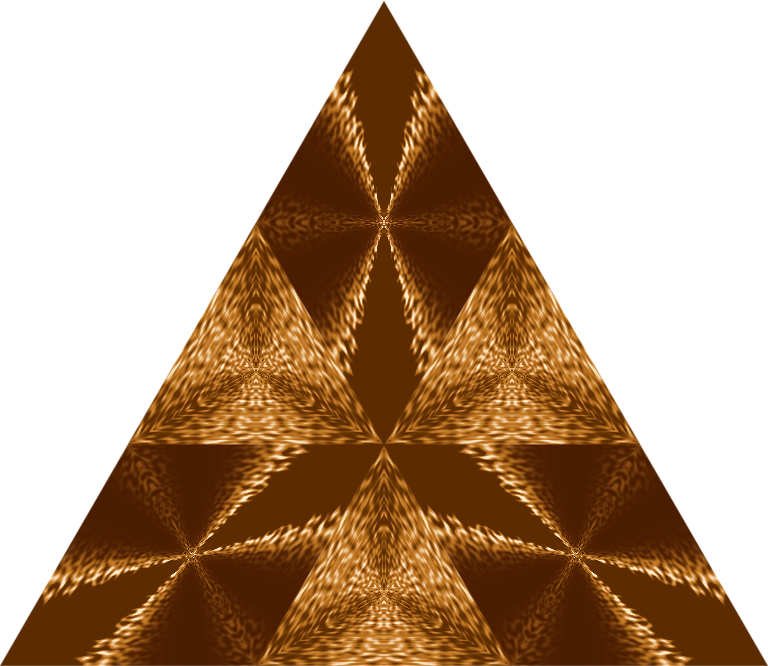
Reproduce this background procedurally as a WebGL 2 fragment shader.

```glsl
#version 300 es
precision highp float;

uniform vec2 u_resolution;
out vec4 fragColor;

const vec3 PAPER = vec3(1.0);
const vec3 BROWN = vec3(0.36, 0.17, 0.0);
const vec3 UMBER = vec3(0.295, 0.115, 0.0);
const vec3 GOLD = vec3(0.76, 0.47, 0.14);
const vec3 PALE = vec3(1.0, 0.91, 0.78);

const float ASPECT = 512.0 / 444.0;
const float INRADIUS = 0.288675;            // of a triangle with side 1
const vec2 EDGE_NORMAL = vec2(0.866025, 0.5);
const vec2 EDGE_TANGENT = vec2(-0.5, 0.866025);
const vec2 RHOMBUS_CENTER = vec2(0.0, INRADIUS);
const vec2 FACET_CENTER = vec2(1.0, 0.57735) / 6.0;

const float RHOMBUS_LINES = 175.0;          // streaks across one unit
const float FACET_LINES = 210.0;
const float RAY_ANGLE = 0.29;               // from the long axis, in radians
const float RAY_FALLOFF = 6.5;
const float CHEVRON_GLOW = 0.3;
const float SPARKLE_FALLOFF = 100.0;

vec2 hashGradient(vec2 cell) {
    vec3 h = fract(cell.xyx * vec3(0.1031, 0.1030, 0.0973));
    h += dot(h, h.yzx + 33.33);
    float angle = 6.28318 * fract((h.x + h.y) * h.z);
    return vec2(cos(angle), sin(angle));
}

float gradientNoise(vec2 p) {
    vec2 i = floor(p), f = fract(p);
    vec2 w = f * f * f * (f * (f * 6.0 - 15.0) + 10.0);
    vec2 e = vec2(1.0, 0.0);
    float low = mix(dot(hashGradient(i), f),
                    dot(hashGradient(i + e), f - e), w.x);
    float high = mix(dot(hashGradient(i + e.yx), f - e.yx),
                     dot(hashGradient(i + 1.0), f - 1.0), w.x);
    return mix(low, high, w.y);
}

// Fold the plane into one sixth, between 30 and 90 degrees
vec2 foldTriangle(vec2 p) {
    p.x = abs(p.x);
    p -= 2.0 * min(dot(p, EDGE_TANGENT), 0.0) * EDGE_TANGENT;
    return vec2(abs(p.x), p.y);
}

float streaks(vec2 p) {
    return clamp(0.5 + 1.25 * gradientNoise(p), 0.0, 1.0);
}

vec3 metal(vec3 base, float tone) {
    vec3 color = mix(base, GOLD, smoothstep(0.0, 0.6, tone));
    return mix(color, PALE, smoothstep(0.55, 1.1, tone));
}

// Four bright rays over concentric rhombic streaks
vec3 rhombusColor(vec2 p) {
    vec2 r = abs(p);
    float ring = dot(r, EDGE_NORMAL);
    float angle = atan(r.x, r.y + 1e-5);
    float grain = streaks(vec2(ring * RHOMBUS_LINES, angle * 15.0));
    float ragged = angle + 0.09 * (grain - 0.5);
    float ray = smoothstep(RAY_ANGLE - 0.07, RAY_ANGLE + 0.03, ragged);
    ray *= exp(-RAY_FALLOFF * max(angle - RAY_ANGLE - 0.03, 0.0));
    float tone = ray * (0.1 + 1.15 * grain);
    tone += CHEVRON_GLOW * grain * smoothstep(1.1, 1.57, angle);
    tone += exp(-SPARKLE_FALLOFF * length(r)) * grain;
    vec3 base = mix(BROWN, UMBER, smoothstep(0.25, 0.6, angle));
    return metal(base, tone);
}

// Concentric triangular streaks, dark along the spokes to the corners
vec3 facetColor(vec2 p) {
    vec2 t = foldTriangle(p);
    float ring = dot(t, EDGE_NORMAL);
    float spoke = dot(t, EDGE_TANGENT) / (1.732 * ring + 1e-5);
    float coarse = streaks(vec2(ring * FACET_LINES, spoke * 9.0));
    float fine = streaks(vec2(ring * FACET_LINES * 1.6 + 40.0, spoke * 5.0));
    float grain = mix(coarse, fine, 0.35);
    float glow = 1.0 - smoothstep(0.25, 0.75, spoke);
    float tone = mix(0.9 * grain * grain, 0.1 + 1.05 * grain, glow);
    return metal(BROWN, tone);
}

void main() {
    float side = min(u_resolution.x, u_resolution.y * ASPECT);
    vec2 p = (gl_FragCoord.xy - vec2(0.5 * u_resolution.x, 0.0)) / side;
    float pixel = 1.0 / side;
    vec2 q = foldTriangle(p - vec2(0.0, INRADIUS));

    // Facets and rhombi meet on the line at 60 degrees
    float seam = dot(q, vec2(0.866025, -0.5));
    float facet = smoothstep(-pixel, pixel, seam);
    vec3 color = mix(rhombusColor(q - RHOMBUS_CENTER),
                     facetColor(q - FACET_CENTER), facet);

    // Outer triangle
    float outside = dot(q, EDGE_NORMAL) - INRADIUS;
    color = mix(color, PAPER, smoothstep(-pixel, pixel, outside));
    fragColor = vec4(color, 1.0);
}
```
